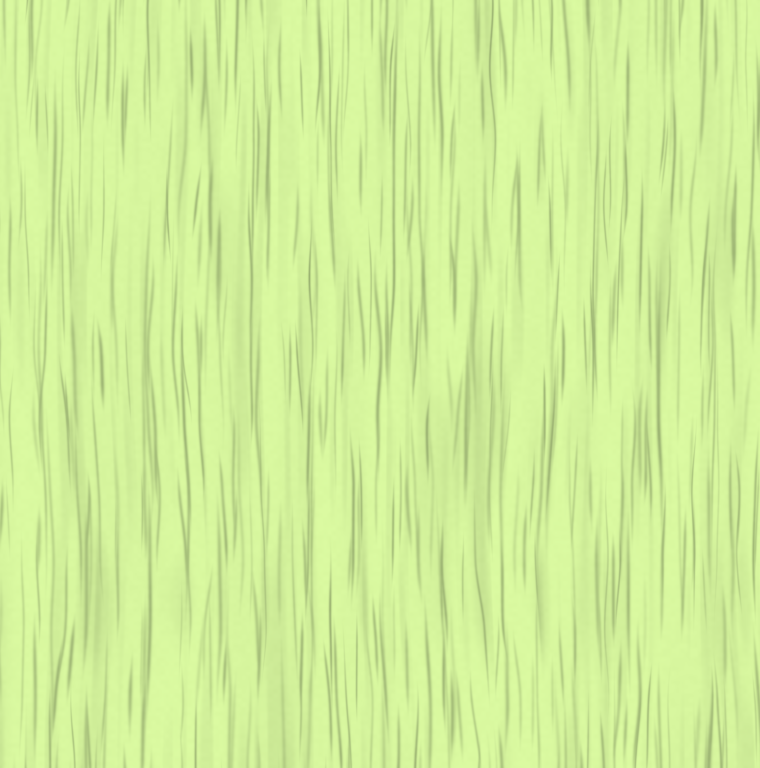
A Shadertoy shader for this texture:

```glsl
// Pale green wood grain: fine, dark, wavering vertical strokes over soft streaks.

float hash(vec2 p) {
    vec3 q = fract(p.xyx * 0.1031);
    q += dot(q, q.yzx + 33.33);
    return fract((q.x + q.y) * q.z);
}

float noise(vec2 p) {
    vec2 cell = floor(p), f = fract(p);
    f = f * f * (3.0 - 2.0 * f);
    return mix(mix(hash(cell), hash(cell + vec2(1, 0)), f.x),
               mix(hash(cell + vec2(0, 1)), hash(cell + vec2(1, 1)), f.x), f.y);
}

// One layer of tapered strokes, a stroke per jittered column and row
float strokes(vec2 p, float columns, float rows, float seed) {
    float clear = 1.0;
    float column = floor(p.x * columns);
    for (int i = -1; i <= 1; i++) {
        float c = column + float(i);
        float y = p.y * rows + 7.0 * hash(vec2(c, seed));
        float row = floor(y), t = y - row;
        vec2 id = vec2(c + 57.0 * seed, row + 11.0);

        // Pointed ends at random heights
        float start = 0.25 * hash(id + 3.7);
        float end = 1.0 - 0.25 * hash(id + 8.1);
        float taper = smoothstep(start, start + 0.25, t)
                    * (1.0 - smoothstep(end - 0.25, end, t));

        // Slight lean and waver along the length
        float lean = (hash(id + 15.3) - 0.5) * (t - 0.5) * 0.022;
        float waver = (noise(vec2(p.y * 11.0, id.x * 7.3 + row * 3.1)) - 0.5) * 0.008;
        float center = (c + hash(id + 21.9)) / columns + lean + waver;

        float width = mix(0.0013, 0.0029, hash(id + 27.4)) * mix(0.6, 1.0, taper);
        float d = (p.x - center) / width;
        float strength = mix(0.25, 0.9, hash(id + 34.6));
        strength *= mix(0.65, 1.15, noise(vec2(id.x * 5.7, p.y * 14.0)));
        clear *= 1.0 - clamp(strength * taper * exp(-d * d), 0.0, 1.0);
    }
    return 1.0 - clear;
}

void mainImage(out vec4 fragColor, in vec2 fragCoord) {
    vec2 p = fragCoord / iResolution.y;

    // Shared drift keeps neighbouring fibres roughly parallel
    vec2 q = p;
    q.x += 0.014 * (noise(p * vec2(7.0, 3.5) + 40.0) - 0.5);

    // Broad tints, narrow streaks and a few shaded clumps
    float broad = noise(q * vec2(26.0, 2.5) + 5.0);
    float narrow = noise(q * vec2(120.0, 5.0) + 19.0);
    float clump = smoothstep(0.66, 0.95, noise(q * vec2(38.0, 4.5) + 71.0));
    float shade = 0.09 * broad * broad + 0.16 * smoothstep(0.5, 1.0, narrow)
                + 0.24 * clump * mix(0.5, 1.0, narrow);

    // Layers run from long strokes to short ones
    float clear = 1.0 - shade;
    for (int i = 0; i < 6; i++) {
        float layer = float(i);
        clear *= 1.0 - strokes(q, 15.0 + 1.3 * layer, 1.8 + 0.75 * layer, layer + 1.0);
    }

    vec3 paleGreen = vec3(0.855, 0.978, 0.628);
    vec3 grainGreen = vec3(0.61, 0.70, 0.45);
    vec3 color = mix(grainGreen, paleGreen, clear);
    color += 0.012 * (noise(p * 170.0) - 0.5);
    fragColor = vec4(color, 1.0);
}
```
